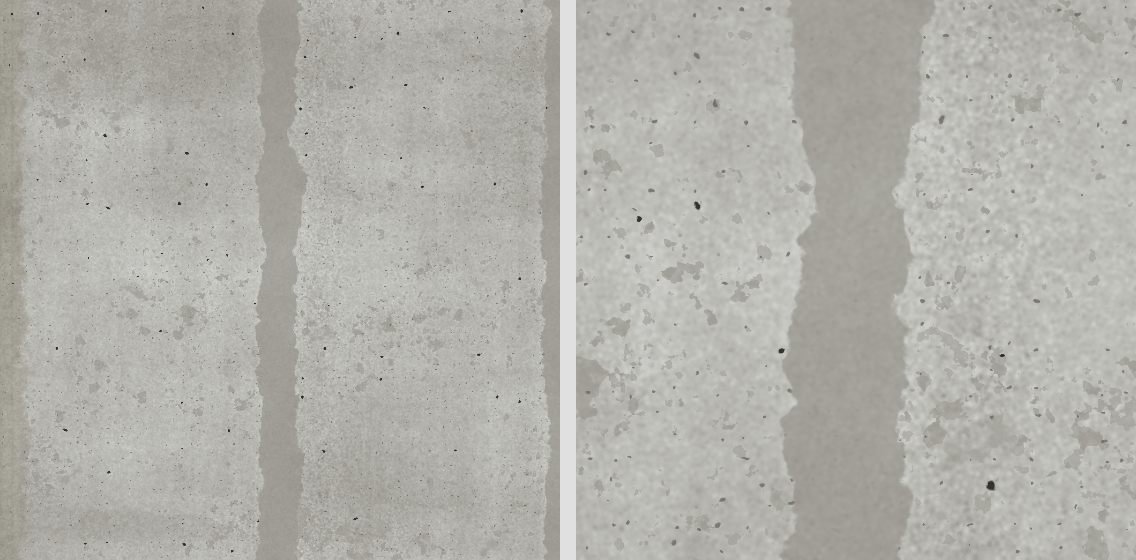
Left: the whole. Right: its middle third, enlarged.
Write a three.js fragment shader that draws this texture.

```glsl
varying vec2 vUv;

vec3 hash3(vec2 p) {
  vec3 q = fract(p.xyx * vec3(0.1031, 0.1030, 0.0973));
  q += dot(q, q.yzx + 33.33);
  return fract((q.xxy + q.yzz) * q.zyx);
}

// Smooth cellular noise: a randomly weighted bump at each cell point
float cellNoise(vec2 p) {
  vec2 cell = floor(p), f = p - cell;
  float sum = 0.0;
  for (int y = -1; y <= 1; y++) {
    for (int x = -1; x <= 1; x++) {
      vec2 offset = vec2(float(x), float(y));
      vec3 h = hash3(cell + offset);
      vec2 d = offset + h.xy - f;
      float bump = max(0.0, 1.0 - dot(d, d));
      sum += (h.z * 2.0 - 1.0) * bump * bump;
    }
  }
  return sum;
}

float layered(vec2 p) {
  float sum = 0.0, amplitude = 0.48;
  for (int i = 0; i < 4; i++) {
    sum += amplitude * cellNoise(p);
    p = mat2(0.8, 0.6, -0.6, 0.8) * p * 2.07 + 17.3;
    amplitude *= 0.58;
  }
  return sum;
}

// Scattered spots, one at most per cell; radius is in cell widths
float spots(vec2 p, float density, float radius, float softness) {
  vec2 cell = floor(p);
  vec3 h = hash3(cell + 71.0);
  float r = radius * mix(0.4, 1.0, fract(h.z * 57.0));
  float d = length((p - cell - 0.3 - 0.4 * h.xy) * vec2(1.0, 0.8 + 0.6 * h.x));
  return step(h.z, density) * (1.0 - smoothstep(r * (1.0 - softness), r, d));
}

float bell(float x, float center, float width) {
  float t = (x - center) / width;
  return exp(-t * t);
}

void main() {
  vec2 uv = vUv;
  float broad = layered(uv * vec2(3.0, 5.0) + 4.0);
  float patches = layered(uv * 6.0 + 31.0);
  float ragged = layered(uv * vec2(22.0, 30.0) + 9.0);
  float flakes = layered(uv * 55.0 + 53.0);
  float crumbs = layered(uv * 130.0 + 5.0);
  float grit = cellNoise(uv * 380.0);

  // Cement tone: clouds, trowel sweeps and faint vertical runs
  float shade = 0.80 + 0.34 * broad;
  shade += 0.18 * layered(uv * vec2(2.5, 15.0) + 80.0);
  shade += 0.16 * layered(uv * vec2(40.0, 4.0) + 60.0);
  shade -= 0.15 * smoothstep(0.45, 0.72, uv.y);
  shade += 0.18 * bell(uv.y, 0.77, 0.035) * (1.0 - smoothstep(0.2, 0.45, uv.x));
  float sweepTop = 0.098 - 0.06 * uv.x + 0.012 * ragged;
  shade -= 0.22 * smoothstep(0.02, 0.06, uv.y) * (1.0 - smoothstep(sweepTop - 0.003, sweepTop + 0.003, uv.y))
    * smoothstep(0.06, 0.14, uv.x) * (1.0 - smoothstep(0.39, 0.43, uv.x));

  // Rough granular surface, strongest beside the middle seam
  float rough = bell(uv.x, 0.57, 0.05) + 0.5 * smoothstep(0.0, 0.4, patches);
  shade += (0.18 + 0.12 * rough) * grit + (0.22 + 0.12 * rough) * crumbs;

  // Worn flakes and rubbed patches showing the darker layer
  float torn = flakes + 0.45 * crumbs;
  float worn = smoothstep(0.47, 0.53, torn + 0.65 * patches);
  float fineWorn = smoothstep(0.42, 0.50, crumbs + 0.45 * patches + 0.08 * rough);
  float rubbed = spots(uv * 11.0 + 0.35 * vec2(ragged, flakes), 0.22, 0.24, 0.6);
  rubbed *= 0.3 + 0.5 * smoothstep(-0.15, 0.1, torn);
  shade = mix(shade, 0.26 + 0.12 * grit, 0.78 * worn);
  shade = mix(shade, 0.18, 0.6 * fineWorn);
  shade = mix(shade, 0.28 + 0.2 * crumbs, rubbed);

  // Smooth filled seams at the middle and right, with pale rims
  float halfWidth = 0.033 - 0.017 * bell(uv.y, 0.755, 0.025)
    + 0.009 * bell(uv.y, 0.67, 0.04) + 0.010 * bell(uv.y, 0.19, 0.035)
    + 0.002 * sin(uv.y * 21.0);
  float middle = abs(uv.x - 0.498 - 0.003 * sin(uv.y * 13.0)) - halfWidth;
  float right = 0.971 + 0.005 * sin(uv.y * 9.0) - uv.x;
  float edge = min(middle, right) + 0.012 * ragged + 0.006 * flakes + 0.003 * crumbs;
  float seam = 1.0 - smoothstep(-0.0018, 0.0018, edge);
  shade += 0.13 * exp(-max(edge, 0.0) * 90.0);
  float filler = 0.23 + 0.16 * broad + 0.08 * ragged + 0.08 * crumbs + 0.08 * grit;
  shade = mix(shade, filler, 0.94 * seam);

  // Stained strip along the left side
  float leftEdge = uv.x - 0.042 + 0.026 * ragged + 0.012 * flakes;
  float stain = 1.0 - smoothstep(-0.012, 0.008, leftEdge);
  float stainShade = 0.26 + 0.25 * layered(uv * vec2(45.0, 7.0)) + 0.25 * crumbs + 0.14 * grit
    - 0.35 * bell(uv.y, 0.63, 0.05) - 0.15 * bell(uv.x, 0.022, 0.002);
  shade = mix(shade, stainShade, 0.8 * stain);

  vec3 concrete = mix(vec3(0.58, 0.57, 0.54), vec3(0.75, 0.75, 0.73), clamp(shade, -0.6, 1.3));
  concrete *= mix(vec3(1.0), vec3(1.0, 0.99, 0.965), stain);

  // Air holes: a few deep pits and many small pinpricks
  float bare = 1.0 - 0.85 * seam;
  vec2 chipped = uv + 0.003 * vec2(crumbs, flakes);
  float pits = spots(chipped * 23.0, 0.16, 0.085, 0.4);
  float pinpricks = spots(chipped * 75.0 + 13.0, 0.28, 0.14, 0.5);
  concrete = mix(concrete, vec3(0.38, 0.37, 0.34), 0.7 * pinpricks * bare);
  concrete = mix(concrete, vec3(0.14, 0.14, 0.13), 0.9 * pits * bare);

  gl_FragColor = vec4(concrete, 1.0);
}
```
